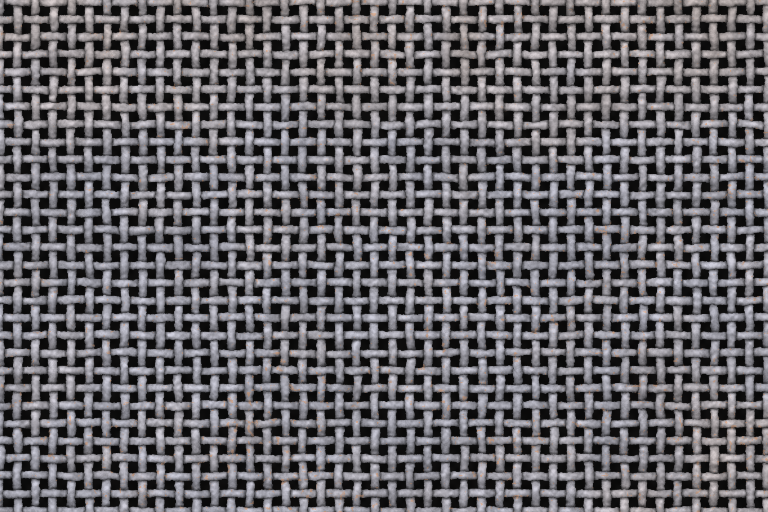
Write a WebGL 2 fragment shader that draws this texture.

```glsl
#version 300 es
precision highp float;

uniform vec2 u_resolution;
out vec4 fragColor;

const float PI = 3.14159265;
const vec2 REPEATS = vec2(43.0, 29.15);    // wires across and down
const vec2 OFFSET = vec2(-0.02, 0.10);     // first wire centre, in cells
const vec2 RADIUS = vec2(0.255, 0.238);    // upright wire, level wire
const float WOBBLE = 0.13;                 // sideways drift of a wire
const float ROUGHNESS = 0.13;              // ragged wire edges
const float GRAIN = 0.38;                  // mottling of the surface
const vec3 HOLE = vec3(0.045, 0.043, 0.043);
const vec3 COOL = vec3(0.985, 0.985, 1.05);
const vec3 WARM = vec3(1.04, 0.985, 0.975);
const vec3 RUST = vec3(0.70, 0.54, 0.44);

float hash(vec2 p) {
    vec3 h = fract(vec3(p.xyx) * 0.1031);
    h += dot(h, h.yzx + 33.33);
    return fract((h.x + h.y) * h.z);
}

float noise(vec2 p) {
    vec2 i = floor(p), f = fract(p);
    f = f * f * (3.0 - 2.0 * f);
    return mix(mix(hash(i), hash(i + vec2(1, 0)), f.x),
               mix(hash(i + vec2(0, 1)), hash(i + vec2(1, 1)), f.x), f.y);
}

float fbm(vec2 p) {
    float sum = 0.0, gain = 0.54;
    for (int i = 0; i < 3; i++) {
        sum += gain * noise(p);
        p = p * 2.07 + 17.3;
        gain *= 0.5;
    }
    return sum;
}

// Sideways drift of one wire along its length
float drift(float along, float id, float seed) {
    return WOBBLE * (noise(vec2(along * 0.7 + seed, id * 7.3 + seed)) - 0.5);
}

// Half width of a wire, lumpy along its length and frayed at the edges
float halfWidth(vec2 q, float radius, float along, float id) {
    float lump = 0.05 * (noise(vec2(along * 1.9, id * 5.7 + 40.0)) - 0.5);
    return radius + lump + ROUGHNESS * (fbm(q * 4.5 + 60.0) - 0.47);
}

// Brightness of a rounded wire; lift is +1 at the crest and -1 in the dip
float shade(float across, float width, float lift, float slant) {
    float n = clamp(across / width, -1.0, 1.0);
    return 0.13 + 0.50 * sqrt(1.0 - n * n) + 0.045 * lift + slant;
}

// Grain, tint and rust flecks over the bare brightness
vec3 weather(float light, vec2 q, vec2 uv, vec2 seed) {
    vec2 s = q + seed;
    float relief = fbm(s * 4.0) - fbm(s * 4.0 - vec2(0.2, 0.7));
    light += GRAIN * (0.55 * (fbm(s * 3.1) - 0.47) + 0.6 * relief);
    light *= 0.94 + 0.12 * noise(q * 0.35);
    float warmth = smoothstep(0.55, 1.0, uv.y)
                 + smoothstep(0.6, 1.0, uv.x) * smoothstep(0.4, 0.0, uv.y);
    warmth = clamp(warmth * 0.7 + 0.6 * (noise(q * 0.5 + 9.0) - 0.4), 0.0, 1.0);
    vec3 color = clamp(light, 0.07, 0.82) * mix(COOL, WARM, warmth);
    float patchy = noise(q * 0.28 + 25.0);
    float fleck = smoothstep(0.70, 0.84, fbm(q * 4.3 + 80.0) + 0.16 * (patchy - 0.4));
    return mix(color, RUST * (0.5 + 0.9 * light), 0.75 * fleck);
}

void main() {
    vec2 uv = gl_FragCoord.xy / u_resolution;
    vec2 q = vec2(uv.x, 1.0 - uv.y) * REPEATS - OFFSET;
    vec2 id = round(q);
    vec2 pixel = REPEATS / u_resolution;

    // Position across, and half width of, the nearest upright and level wire
    vec2 across = q - id + vec2(drift(q.y, id.x, 3.0), drift(q.x, id.y, 71.0));
    vec2 width = vec2(halfWidth(q, RADIUS.x, q.y, id.x),
                      halfWidth(q + 31.0, RADIUS.y, q.x, id.y));
    vec2 gap = abs(across) - width;
    vec2 cover = 1.0 - smoothstep(-0.7 * pixel, 0.7 * pixel, gap);

    // Plain weave: the wires swap over and under at every crossing
    float phaseV = PI * (q.y + id.x), phaseH = PI * (q.x + id.y);
    float lightV = shade(across.x, width.x, cos(phaseV),
                         -0.09 * sin(phaseV) - 0.03 * across.x / width.x);
    float lightH = shade(across.y, width.y, -cos(phaseH),
                         0.03 * sin(phaseH) - 0.11 * across.y / width.y);
    bool uprightOver = mod(id.x + id.y, 2.0) < 0.5;

    // The upper wire darkens the lower one beside it
    vec2 shadow = 1.0 - 0.42 * smoothstep(0.17, 0.0, gap);
    if (uprightOver) lightH *= shadow.x;
    else lightV *= shadow.y;

    vec3 upright = weather(lightV, q, uv, vec2(0.0));
    vec3 level = weather(lightH + 0.015, q, uv, vec2(53.0));

    // Stack hole, lower wire and upper wire
    vec3 color = HOLE * (0.7 + 0.6 * noise(q * 3.0));
    color = mix(color, uprightOver ? level : upright, uprightOver ? cover.y : cover.x);
    color = mix(color, uprightOver ? upright : level, uprightOver ? cover.x : cover.y);
    fragColor = vec4(color, 1.0);
}
```
